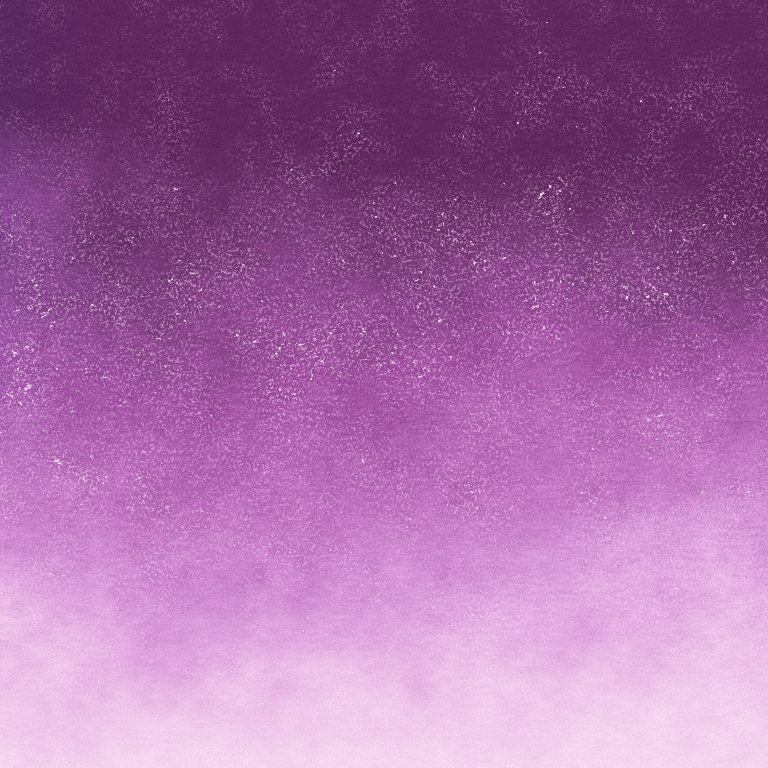
This texture is drawn by a Shadertoy shader. Its source:

```glsl
// Rubbed violet pigment on paper: a dark plum top fading to pale pink below.
// A height ramp is bent by broad soft washes and fractal gradient noise, then
// broken up by paper tooth, powdery dry grain and clustered bare-paper flecks.

const float WARP_AMOUNT   = 0.090; // broad cloudiness of the ramp
const float MOTTLE_AMOUNT = 0.050; // small blotches
const float STREAK_AMOUNT = 0.010; // vertical brush drift
const float FIBRE_AMOUNT  = 0.050; // horizontal paper fibre contrast
const float TOOTH_AMOUNT  = 0.120; // finest paper tooth contrast
const float GRAIN_AMOUNT  = 0.50;  // dry, half-covered pigment
const float FLECK_AMOUNT  = 0.88;  // bare paper spots
const float GRAIN_SCALE   = 250.0;
const float FLECK_SCALE   = 125.0;
const vec3  PAPER = vec3(0.97, 0.87, 0.96);
const vec3  EDGE_VIOLET = vec3(-0.02, 0.01, 0.02);
const mat2  TURN = mat2(0.80, 0.60, -0.60, 0.80); // hides the noise lattice

// Pigment colour and the height at which it sits
const int STOPS = 7;
const vec4 RAMP[STOPS] = vec4[](
    vec4(0.96, 0.84, 0.94, 0.00),
    vec4(0.93, 0.76, 0.91, 0.11),
    vec4(0.87, 0.63, 0.87, 0.21),
    vec4(0.76, 0.46, 0.76, 0.35),
    vec4(0.63, 0.31, 0.63, 0.53),
    vec4(0.47, 0.22, 0.47, 0.69),
    vec4(0.37, 0.15, 0.36, 0.84));

// Broad washes: centre x, centre y, radius, tone shift (positive is darker)
const int WASHES = 11;
const vec4 WASH[WASHES] = vec4[](
    vec4(0.00, 0.75, 0.12, -0.11),
    vec4(0.92, 0.74, 0.18,  0.10),
    vec4(0.55, 0.77, 0.17,  0.08),
    vec4(0.41, 0.66, 0.11, -0.05),
    vec4(0.18, 0.58, 0.16,  0.07),
    vec4(0.74, 0.61, 0.17, -0.05),
    vec4(0.30, 0.28, 0.18,  0.06),
    vec4(0.95, 0.30, 0.20, -0.06),
    vec4(0.00, 0.22, 0.08, -0.06),
    vec4(0.00, 0.45, 0.10, -0.04),
    vec4(0.50, 0.40, 0.15,  0.03));

vec2 gradientAt(vec2 cell) {
    vec3 q = fract(cell.xyx * vec3(0.1031, 0.1030, 0.0973));
    q += dot(q, q.yzx + 33.33);
    float angle = 6.2832 * fract((q.x + q.y) * q.z);
    return vec2(cos(angle), sin(angle));
}

// Gradient noise, roughly -1 to 1
float noise(vec2 p) {
    vec2 i = floor(p), f = p - i;
    vec2 u = f * f * f * (f * (f * 6.0 - 15.0) + 10.0);
    vec2 e = vec2(0.0, 1.0);
    float low  = mix(dot(gradientAt(i), f),
                     dot(gradientAt(i + e.yx), f - e.yx), u.x);
    float high = mix(dot(gradientAt(i + e.xy), f - e.xy),
                     dot(gradientAt(i + e.yy), f - e.yy), u.x);
    return 1.4 * mix(low, high, u.y);
}

float fbm(vec2 p) {
    float sum = 0.0, amp = 0.5;
    for (int i = 0; i < 5; i++) {
        sum += amp * noise(p);
        p = 2.0 * TURN * p + 37.0;
        amp *= 0.58;
    }
    return sum;
}

vec3 pigment(float height) {
    vec3 color = RAMP[0].rgb;
    for (int i = 1; i < STOPS; i++) {
        float t = (height - RAMP[i - 1].w) / (RAMP[i].w - RAMP[i - 1].w);
        color = mix(color, RAMP[i].rgb, clamp(t, 0.0, 1.0));
    }
    return color;
}

float washShift(vec2 uv) {
    float shift = 0.0;
    for (int i = 0; i < WASHES; i++) {
        vec2 d = (uv - WASH[i].xy) / WASH[i].z;
        shift += WASH[i].w * exp(-dot(d, d));
    }
    return shift;
}

void mainImage(out vec4 fragColor, in vec2 fragCoord) {
    vec2 uv = fragCoord / iResolution.xy;
    vec2 turned = TURN * uv;

    // Tonal ramp with washes, clouds and faint brush drift
    float clouds = fbm(turned * 7.0 + 11.0);
    float mottle = fbm(uv * vec2(24.0, 34.0) + 7.0);
    float drift = noise(uv * vec2(24.0, 5.0) + 5.0);
    float height = uv.y + washShift(uv) + WARP_AMOUNT * clouds;
    vec3 color = pigment(height + MOTTLE_AMOUNT * mottle + STREAK_AMOUNT * drift);
    color += EDGE_VIOLET * exp(-uv.x * 9.0) * smoothstep(0.3, 0.6, uv.y);

    // Paper fibres and tooth
    float fibre = noise(uv * vec2(60.0, 190.0) + 3.0);
    float tooth = noise(turned * 410.0 + 71.0);
    float relief = mix(0.25, 1.0, smoothstep(0.0, 0.45, uv.y));
    color *= 1.0 + (FIBRE_AMOUNT * fibre + TOOTH_AMOUNT * tooth) * relief;

    // Dry patches gather along a band rising to the right
    float bandOffset = (uv.y - 0.47 - 0.29 * uv.x) / 0.19;
    float band = exp(-bandOffset * bandOffset);
    float midZone = smoothstep(0.06, 0.35, uv.y) * (1.0 - smoothstep(0.60, 0.90, uv.y));
    float cluster = fbm(uv * 12.0 + 51.0) + 0.6 * mottle;
    float dryness = clamp(0.20 + 0.22 * band + 0.40 * midZone + 0.85 * cluster, 0.0, 1.2);

    // Powder made of two turned octaves near the limit of visibility
    float grain = noise(turned * GRAIN_SCALE + 19.0)
                + 0.9 * noise(TURN * turned * GRAIN_SCALE * 1.9 + 43.0) + 0.25 * fibre;
    float bare = GRAIN_AMOUNT * dryness * smoothstep(-0.15, 0.95, grain);

    // Small bright flecks with irregular outlines
    float spots = noise(turned * FLECK_SCALE + 83.0)
                + 0.75 * noise(TURN * turned * FLECK_SCALE * 2.3 + 29.0);
    float cutoff = 1.12 - 0.20 * band - 0.16 * midZone - 0.62 * cluster;
    float fleck = FLECK_AMOUNT * smoothstep(cutoff, cutoff + 0.30, spots);

    color = mix(color, PAPER, max(bare, fleck));
    fragColor = vec4(clamp(color, 0.0, 1.0), 1.0);
}
```
